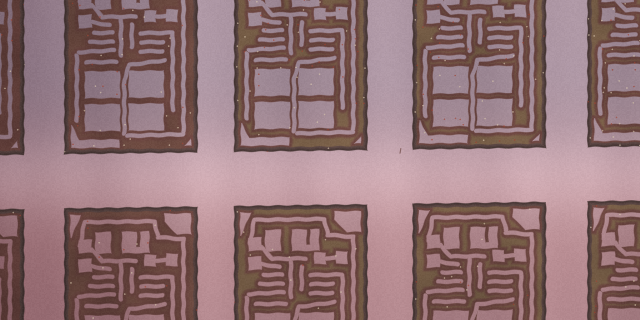
Write a WebGL 1 fragment shader that draws this pattern.

```glsl
precision highp float;
// A tilted copper sheet of etched circuit boards with soft uneven light and specks.
uniform vec2 u_resolution;

const float UNITS = 384.0;               // layout units per canvas height
const vec2 PITCH = vec2(209.0, 293.0);   // board to board
const vec2 BOARD = vec2(160.0, 228.0);
const vec2 ORIGIN = vec2(78.0, 250.0);   // top left of a board, y down
const float TILT = 0.0135;
const float TRACE = 2.6;                 // half width of a trace
const float RIM = 5.0;
const float SPECK_CELL = 9.0;
const vec3 COPPER_DARK = vec3(0.47, 0.35, 0.38);
const vec3 COPPER_LIGHT = vec3(0.81, 0.69, 0.71);
const vec3 BROWN = vec3(0.42, 0.27, 0.25);
const vec3 OLIVE = vec3(0.47, 0.37, 0.28);
const vec3 RIM_COLOR = vec3(0.35, 0.27, 0.26);

float hash(vec2 p) {
  return fract(sin(dot(p, vec2(12.99, 78.23))) * 4375.85);
}

float box(vec2 p, vec2 lo, vec2 hi) {
  vec2 d = abs(p - 0.5 * (lo + hi)) - 0.5 * (hi - lo);
  return max(d.x, d.y);
}

float pad(vec2 p, float left, float top, float right, float bottom) {
  return box(p, vec2(left, top), vec2(right, bottom));
}

float trace(vec2 p, float ax, float ay, float bx, float by) {
  vec2 a = vec2(ax, ay), ab = vec2(bx, by) - a;
  return length(p - a - ab * clamp(dot(p - a, ab) / dot(ab, ab), 0.0, 1.0)) - TRACE;
}

float cornerPads(vec2 p) {
  float d = max(pad(p, 7.0, 8.0, 20.0, 36.0), dot(p - vec2(20.0, 8.0), vec2(0.92, 0.39)));
  d = min(d, max(pad(p, 120.0, 8.0, 152.0, 33.0), dot(p - vec2(122.0, 20.0), vec2(-0.7, 0.7))));
  d = min(d, pad(p, 8.0, 211.0, 66.0, 221.0));
  d = min(d, max(pad(p, 8.0, 194.0, 22.0, 221.0), dot(p - vec2(10.0, 196.0), vec2(0.88, -0.47))));
  return min(d, max(pad(p, 144.0, 211.0, 152.0, 220.0), dot(p - vec2(148.0, 216.0), vec2(-0.7))));
}

float componentPads(vec2 p) {
  // four large pads, mirrored about their centre
  vec2 q = abs(p - vec2(72.0, 165.0));
  float d = pad(q, 5.0, 3.5, 47.5, 36.0);
  d = min(d, pad(p, 37.0, 29.0, 56.0, 55.0));
  d = min(d, max(pad(p, 69.0, 29.0, 102.0, 55.0), -pad(p, 87.0, 27.0, 91.0, 47.0)));
  d = min(d, pad(p, 17.0, 38.0, 33.0, 54.0));
  d = min(d, pad(p, 17.0, 61.0, 33.0, 77.0));
  d = min(d, pad(p, 96.0, 57.0, 110.0, 71.0));
  return min(d, pad(p, 122.0, 56.0, 136.0, 71.0));
}

float traces(vec2 p) {
  // outer rail, from the top left around to the bottom centre
  float d = min(trace(p, 19.0, 45.0, 24.0, 17.0), trace(p, 24.0, 17.0, 108.0, 17.0));
  d = min(d, min(trace(p, 108.0, 17.0, 112.0, 33.0), trace(p, 112.0, 36.0, 143.0, 39.0)));
  d = min(d, min(trace(p, 143.0, 39.0, 143.0, 203.0), trace(p, 143.0, 206.0, 76.0, 207.0)));
  d = min(d, min(trace(p, 72.0, 204.0, 72.0, 140.0), trace(p, 72.0, 140.0, 78.0, 122.0)));
  d = min(d, trace(p, 78.0, 122.0, 120.0, 117.0));
  // left and right inner rails
  d = min(d, min(trace(p, 60.0, 104.0, 18.0, 106.0), trace(p, 15.0, 110.0, 15.0, 188.0)));
  d = min(d, min(trace(p, 92.0, 84.0, 130.0, 84.0), trace(p, 130.0, 84.0, 130.0, 177.0)));
  d = min(d, trace(p, 26.0, 118.0, 62.0, 118.0));
  // central bus and links
  d = min(d, min(trace(p, 68.0, 66.0, 68.0, 110.0), trace(p, 81.0, 74.0, 81.0, 101.0)));
  d = min(d, min(trace(p, 33.0, 50.0, 46.0, 64.0), trace(p, 46.0, 64.0, 86.0, 64.0)));
  d = min(d, min(trace(p, 33.0, 70.0, 54.0, 74.0), trace(p, 108.0, 64.0, 124.0, 64.0)));
  for (int i = 0; i < 2; i++) {
    float y = 11.0 * float(i);
    d = min(d, trace(p, 36.0 - 0.5 * y, 83.0 + y, 58.0, 83.0 + y));
    d = min(d, trace(p, 92.0, 95.0 + y, 118.0, 95.0 + y));
  }
  return d;
}

// Bright middle band, dim left edge, faint streaks
float sheetLight(vec2 p) {
  float ramp = smoothstep(-0.15, 0.7, p.x);
  float band = exp(-pow((p.y - 0.45) / 0.13, 2.0));
  float streaks = 0.05 * sin(11.5 * p.x + 0.6) + 0.025 * sin(31.0 * p.x + 2.0 * p.y);
  return 0.2 + 0.48 * ramp + 0.26 * band + streaks - 0.1 * smoothstep(0.4, 0.0, p.y);
}

void main() {
  vec2 p = gl_FragCoord.xy / u_resolution.y;
  float soft = max(1.0, 0.8 * UNITS / u_resolution.y);
  vec2 sheet = vec2(p.x, 1.0 - p.y) * UNITS;
  sheet.y += TILT * (sheet.x - ORIGIN.x);

  // repeat, with one column set slightly to the left
  vec2 cell = floor((sheet - ORIGIN + 0.5 * (PITCH - BOARD)) / PITCH);
  vec2 q = sheet - ORIGIN - cell * PITCH;
  q.x += 6.0 * exp(-2.0 * (cell.x - 1.0) * (cell.x - 1.0));
  q += 0.5 * vec2(sin(q.y * 0.31 + cell.x), sin(q.x * 0.27 + cell.y));

  float outline = box(q, vec2(0.0), BOARD);
  float metal = min(cornerPads(q), min(componentPads(q), traces(q)));
  float inBoard = smoothstep(soft, -soft, outline);
  float etched = inBoard * smoothstep(-soft, soft, metal);

  float light = sheetLight(p);
  vec3 copper = mix(COPPER_DARK, COPPER_LIGHT, light);
  copper += mix(vec3(0.03, -0.02, -0.02), vec3(-0.03, 0.0, 0.03), smoothstep(0.2, 0.8, p.y));
  copper *= 1.0 - 0.07 * inBoard;

  // narrow gaps stay brown, open areas turn olive, the rim is dark
  vec3 resist = mix(BROWN, OLIVE, smoothstep(1.5, 6.0, metal) * smoothstep(-0.5, 1.0, cell.x));
  resist = mix(resist, RIM_COLOR, smoothstep(-RIM - 1.0, -RIM + 1.0, outline));
  resist *= mix(0.74, 1.08, light) + 0.05 * sin(q.x * 0.09 + 2.0 * cell.x) * sin(q.y * 0.07);
  resist *= 1.0 - 0.2 * smoothstep(3.0, 0.0, abs(outline + 1.0));
  vec3 color = mix(copper, resist, etched);

  // scattered pale and red specks, denser on the upper row
  vec2 speckCell = floor(sheet / SPECK_CELL);
  float seed = hash(speckCell);
  vec2 center = 0.2 + 0.6 * vec2(hash(speckCell + 17.0), hash(speckCell + 41.0));
  float speck = length(fract(sheet / SPECK_CELL) - center) * SPECK_CELL;
  float chance = step(cell.y < 0.0 ? 0.84 : 0.95, seed) * inBoard;
  vec3 speckColor = mix(vec3(0.62, 0.25, 0.18), vec3(0.85, 0.78, 0.68), step(0.4, hash(speckCell + 5.0)));
  color = mix(color, speckColor, 0.6 * chance * smoothstep(0.6 + soft, 0.3, speck));

  // small nick in the bare copper, then fine grain
  float nick = trace(sheet, 481.0, 184.0, 480.0, 189.0) + TRACE;
  color = mix(color, BROWN, 0.65 * smoothstep(0.4 + soft, 0.0, nick));
  color += 0.025 * (hash(floor(sheet / 1.5)) - 0.5);
  gl_FragColor = vec4(color, 1.0);
}
```
